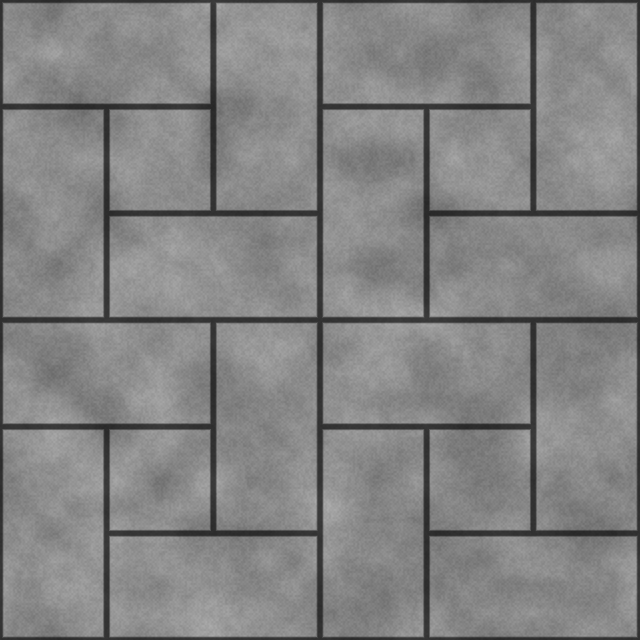
Write a Shadertoy shader that draws this pattern.

```glsl
// Grey stone paving in a pinwheel bond with dark joints and cloudy wear.

const float REPEATS = 2.0;       // pinwheels across and down
const float UNITS = 3.0;         // paving units per pinwheel side
const float JOINT_HALF = 0.028;  // half joint width, in paving units
const float JOINT_SOFT = 0.007;  // softness of the joint edge
const vec3 STONE = vec3(0.545);
const vec3 JOINT = vec3(0.195);
const float TAU = 6.2831853;

// Integer hash of a lattice point, 0 to 1
float hash(ivec2 cell, int seed) {
    uint h = uint(cell.x) * 1597u + uint(cell.y) * 51749u + uint(seed) * 7919u;
    h = (h ^ (h >> 15)) * 73244475u;
    h = (h ^ (h >> 13)) * 73244475u;
    h ^= h >> 16;
    return float(h & 65535u) / 65535.0;
}

// Value noise that wraps after a whole number of cells
float wrappedNoise(vec2 uv, int cells, int seed) {
    vec2 p = uv * float(cells);
    ivec2 a = ivec2(floor(p)) % cells;
    ivec2 b = (a + 1) % cells;
    vec2 f = fract(p);
    f = f * f * (3.0 - 2.0 * f);
    float low = mix(hash(a, seed), hash(ivec2(b.x, a.y), seed), f.x);
    float high = mix(hash(ivec2(a.x, b.y), seed), hash(b, seed), f.x);
    return mix(low, high, f.y);
}

// Layered noise centred on zero
float clouds(vec2 uv, int cells, int seed) {
    float sum = 0.0;
    float weight = 0.5;
    for (int i = 0; i < 5; i++) {
        sum += weight * (wrappedNoise(uv, cells, seed + i) - 0.5);
        cells *= 2;
        weight *= 0.55;
    }
    return sum;
}

// Fine speckle with a faint diagonal weave
float grain(vec2 uv, int cells) {
    float speckle = wrappedNoise(uv, cells, 31) - 0.5;
    float threads = float(cells / 2);
    float weave = sin(TAU * threads * (uv.x + uv.y)) + sin(TAU * threads * (uv.x - uv.y));
    return speckle + 0.1 * weave;
}

float boxDistance(vec2 p, vec2 halfSize) {
    vec2 d = abs(p) - halfSize;
    return length(max(d, 0.0)) + min(max(d.x, d.y), 0.0);
}

// Distance to the joints around one pinwheel centred on the origin
float pinwheelJoints(vec2 p, float halfWidth) {
    float d = UNITS * 0.5 - max(abs(p.x), abs(p.y)) - halfWidth;
    for (int i = 0; i < 4; i++) {
        d = min(d, boxDistance(p - vec2(-0.5, 0.5), vec2(1.0 + halfWidth, halfWidth)));
        p = vec2(-p.y, p.x);
    }
    return d;
}

void mainImage(out vec4 fragColor, in vec2 fragCoord) {
    vec2 uv = fragCoord / iResolution.xy;

    // Paving layout
    vec2 p = (fract(uv * REPEATS) - 0.5) * UNITS;
    float pixel = REPEATS * UNITS / iResolution.y;
    float soft = JOINT_SOFT + 0.5 * pixel;
    float stoneMask = smoothstep(-soft, soft, pinwheelJoints(p, JOINT_HALF));

    // Wear runs across stones and joints alike
    float wear = 1.0 + 0.5 * clouds(uv, 12, 5) + 0.1 * grain(uv, 320);

    fragColor = vec4(mix(JOINT, STONE, stoneMask) * wear, 1.0);
}
```
